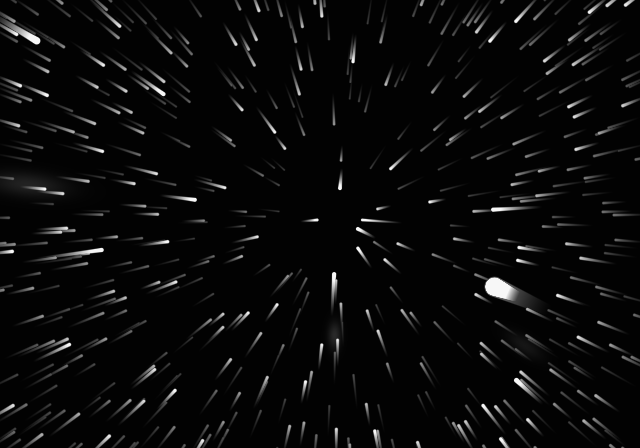
Reproduce this background procedurally as a Shadertoy shader.

```glsl
// Star streaks racing outward from a dark vanishing point on black.

const vec2 VANISHING_POINT = vec2(0.527, 0.513); // fraction of the canvas
const vec3 SPACE_COLOR = vec3(0.008);
const vec3 STAR_COLOR = vec3(0.97);
const float TAU = 6.28318;
const int LAYERS = 3;
const float RING_WIDTH = 0.085;      // radial size of a scatter cell
const float SECTORS_PER_RING = 9.0;  // sector count grows with the radius
const float EDGE_SOFTNESS = 0.0019;
const float TAIL_FADE = 1.3;
const float BRIGHT_GAIN = 1.25;
const vec2 STAR_LEVELS = vec2(0.24, 1.08); // dimmest and brightest scattered star

// Bright streaks: head x, head y, length, half width
const int BRIGHT_COUNT = 12;
const vec4 BRIGHT_STREAKS[BRIGHT_COUNT] = vec4[](
    vec4(-0.671, 0.396, 0.120, 0.0080),
    vec4(0.046, -0.024, 0.045, 0.0040),
    vec4(-0.045, -0.004, 0.038, 0.0030),
    vec4(0.006, 0.067, 0.045, 0.0040),
    vec4(0.046, -0.067, 0.055, 0.0034),
    vec4(-0.007, -0.125, 0.095, 0.0044),
    vec4(0.056, -0.004, 0.090, 0.0028),
    vec4(-0.526, -0.071, 0.150, 0.0044),
    vec4(-0.318, 0.041, 0.080, 0.0042),
    vec4(0.400, -0.362, 0.080, 0.0052),
    vec4(0.348, 0.019, 0.110, 0.0044),
    vec4(-0.388, 0.277, 0.090, 0.0044));

// Nearest large star
const vec2 COMET_HEAD = vec2(0.351, -0.153);
const float COMET_RADIUS = 0.020;

float hash(vec3 p) {
    return fract(sin(dot(p, vec3(127.1, 311.7, 74.7))) * 43758.5453);
}

// Round head facing the centre, narrowing and fading tail pointing outward.
float streak(vec2 p, vec2 head, float len, float halfWidth) {
    vec2 outward = normalize(head);
    vec2 offset = p - head;
    float along = dot(offset, outward);
    float across = dot(offset, vec2(-outward.y, outward.x));
    float t = clamp(along / len, 0.0, 1.0);
    float dist = length(vec2(along - t * len, across)) - halfWidth * (1.0 - 0.45 * t);
    float soft = max(EDGE_SOFTNESS, 0.7 / iResolution.y);
    return (1.0 - smoothstep(-soft, soft, dist)) * pow(1.0 - t, TAIL_FADE);
}

// One randomly filled polar grid of streaks.
float streakField(vec2 p, float layer) {
    float ring = floor(length(p) / RING_WIDTH);
    float turn = fract(atan(p.y, p.x) / TAU + 1.0);
    float light = 0.0;
    for (int i = -2; i <= 1; i++) {
        float cellRing = ring + float(i);
        if (cellRing < 1.0) continue;
        float sectors = cellRing * SECTORS_PER_RING;
        for (int j = -1; j <= 1; j++) {
            float sector = floor(turn * sectors) + float(j);
            vec3 cell = vec3(mod(sector, sectors), cellRing, layer * 17.0 + 3.0);
            float density = min(0.42 + 0.05 * cellRing, 0.72);
            if (hash(cell) > density) continue;
            float angle = TAU * (sector + hash(cell + 0.31)) / sectors;
            float radius = RING_WIDTH * (cellRing + hash(cell + 0.57));
            float power = hash(cell + 0.83);
            float len = mix(0.028, 0.065, hash(cell + 1.19)) + 0.04 * radius;
            float halfWidth = mix(0.0016, 0.0032, power) + 0.001 * radius;
            vec2 head = radius * vec2(cos(angle), sin(angle));
            float level = mix(STAR_LEVELS.x, STAR_LEVELS.y, power * power);
            light = max(light, level * streak(p, head, len, halfWidth));
        }
    }
    return light;
}

// Faint unfocused patch stretched along its outward direction.
float haze(vec2 p, vec2 center, vec2 size) {
    vec2 outward = normalize(center);
    vec2 q = p - center;
    q = vec2(dot(q, outward), dot(q, vec2(-outward.y, outward.x))) / size;
    return exp(-dot(q, q));
}

void mainImage(out vec4 fragColor, in vec2 fragCoord) {
    vec2 p = (fragCoord - VANISHING_POINT * iResolution.xy) / iResolution.y;

    // Scattered stars
    float light = 0.0;
    for (int i = 0; i < LAYERS; i++) {
        light = max(light, streakField(p, float(i)));
    }

    // Bright stars
    for (int i = 0; i < BRIGHT_COUNT; i++) {
        vec4 s = BRIGHT_STREAKS[i];
        light = max(light, BRIGHT_GAIN * streak(p, s.xy, s.z, s.w));
    }

    // Large star: solid core and dim tail
    float core = 2.2 * streak(p, COMET_HEAD, 0.070, COMET_RADIUS);
    float tail = 0.5 * streak(p, COMET_HEAD, 0.135, COMET_RADIUS * 1.1);
    light = max(light, max(core, tail));

    // Soft hazes
    light += 0.13 * haze(p, vec2(-0.690, 0.075), vec2(0.085, 0.026));
    light += 0.16 * haze(p, vec2(-0.006, -0.262), vec2(0.030, 0.014));
    light += 0.08 * haze(p, vec2(0.418, -0.284), vec2(0.045, 0.018));

    fragColor = vec4(mix(SPACE_COLOR, STAR_COLOR, min(light, 1.0)), 1.0);
}
```
